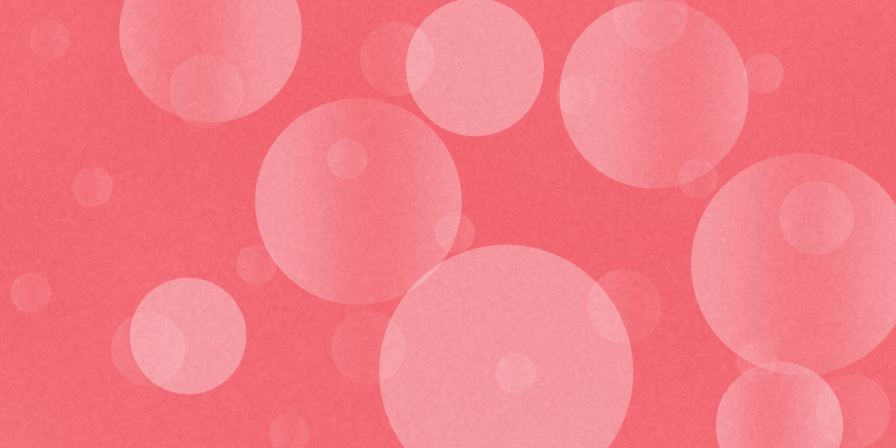
Write a WebGL 1 fragment shader that draws this background.

```glsl
precision highp float;
// Translucent pale discs scattered over a grainy coral-pink backdrop.

uniform vec2 u_resolution;

const vec3 CORAL_DEEP = vec3(0.945, 0.385, 0.430);
const vec3 CORAL_SOFT = vec3(0.955, 0.450, 0.495);
const vec3 PALE_PINK = vec3(0.990, 0.940, 0.945);

float hash(vec2 p) {
  vec3 q = fract(p.xyx * 0.1031);
  q += dot(q, q.yzx + 33.33);
  return fract((q.x + q.y) * q.z);
}

float valueNoise(vec2 p) {
  vec2 cell = floor(p);
  vec2 f = fract(p);
  f = f * f * (3.0 - 2.0 * f);
  float low = mix(hash(cell), hash(cell + vec2(1.0, 0.0)), f.x);
  float high = mix(hash(cell + vec2(0.0, 1.0)), hash(cell + vec2(1.0)), f.x);
  return mix(low, high, f.y);
}

// Evenly spread positions: constant steps wrapped into the canvas.
vec2 scatter(vec2 start, vec2 stride, float index, float aspect) {
  return fract(start + stride * index) * vec2(aspect, 1.0);
}

// Antialiased disc coverage.
float disc(vec2 offset, float radius, float edge) {
  return 1.0 - smoothstep(-edge, edge, length(offset) - radius);
}

// Opacity across a disc, thinned by a soft vertical band.
float sheen(float across, float valley, float peak, float dip) {
  float band = 1.0 - smoothstep(0.0, 0.95, abs(across - valley));
  return peak - dip * band;
}

vec3 veil(vec3 color, float opacity) {
  return mix(color, PALE_PINK, opacity);
}

vec3 backdrop(vec2 p, float aspect) {
  vec2 fromCentre = (p - vec2(0.5 * aspect, 0.5)) / vec2(aspect, 1.0);
  float lift = 0.7 * length(fromCentre) + 0.5 * valueNoise(p * 2.5 + 7.0) - 0.1;
  return mix(CORAL_DEEP, CORAL_SOFT, clamp(lift, 0.0, 1.0));
}

vec3 addLargeDiscs(vec3 color, vec2 p, float aspect, float edge) {
  for (int n = 0; n < 5; n++) {
    float i = float(n);
    vec2 centre = scatter(vec2(0.235, 0.93), vec2(0.165, 0.62), i, aspect);
    float spread = fract(0.2 + 0.382 * i);
    float radius = 0.2 + 0.09 * spread * spread;
    vec2 offset = p - centre;
    float dip = 0.22 * step(0.5, mod(i + 1.0, 3.0));
    float valley = mix(-0.25, 0.4, fract(0.618 * i));
    float opacity = sheen(offset.x / radius, valley, 0.33, dip);
    color = veil(color, opacity * disc(offset, radius, edge));
  }
  return color;
}

vec3 addMediumDiscs(vec3 color, vec2 p, float aspect, float edge) {
  for (int n = 0; n < 3; n++) {
    float i = float(n);
    vec2 centre = scatter(vec2(0.21, 0.25), vec2(0.66, 0.8), i, aspect);
    float radius = 0.13 + 0.012 * i;
    vec2 offset = p - centre;
    float dip = 0.22 * mod(i, 2.0);
    float opacity = sheen(offset.x / radius, -0.15, 0.35, dip);
    color = veil(color, opacity * disc(offset, radius, edge));
  }
  return color;
}

vec3 addSmallDiscs(vec3 color, vec2 p, float aspect, float edge) {
  for (int n = 0; n < 20; n++) {
    float i = float(n);
    vec2 jitter = vec2(hash(vec2(i, 3.0)), hash(vec2(i, 11.0)));
    vec2 centre = scatter(vec2(0.02, 0.34), vec2(0.05, 0.618), i, aspect);
    centre += (jitter - 0.5) * 0.12;
    float radius = mix(0.045, 0.083, step(0.5, mod(i, 5.0) * 0.5 - 0.6));
    vec2 offset = p - centre;
    float peak = mix(0.09, 0.16, hash(vec2(i, 19.0)));
    float opacity = sheen(offset.x / radius, jitter.x - 0.5, peak, 0.06);
    color = veil(color, opacity * disc(offset, radius, edge));
  }
  return color;
}

void main() {
  vec2 p = gl_FragCoord.xy / u_resolution.y;
  float aspect = u_resolution.x / u_resolution.y;
  float edge = 0.8 / u_resolution.y;

  vec3 color = backdrop(p, aspect);
  color = addSmallDiscs(color, p, aspect, edge);
  color = addLargeDiscs(color, p, aspect, edge);
  color = addMediumDiscs(color, p, aspect, edge);

  // Fine paper grain, weakest in the red channel.
  float grain = valueNoise(p * 210.0) + 0.5 * valueNoise(p * 90.0) - 0.75;
  color += grain * vec3(0.018, 0.04, 0.04);

  gl_FragColor = vec4(clamp(color, 0.0, 1.0), 1.0);
}
```
